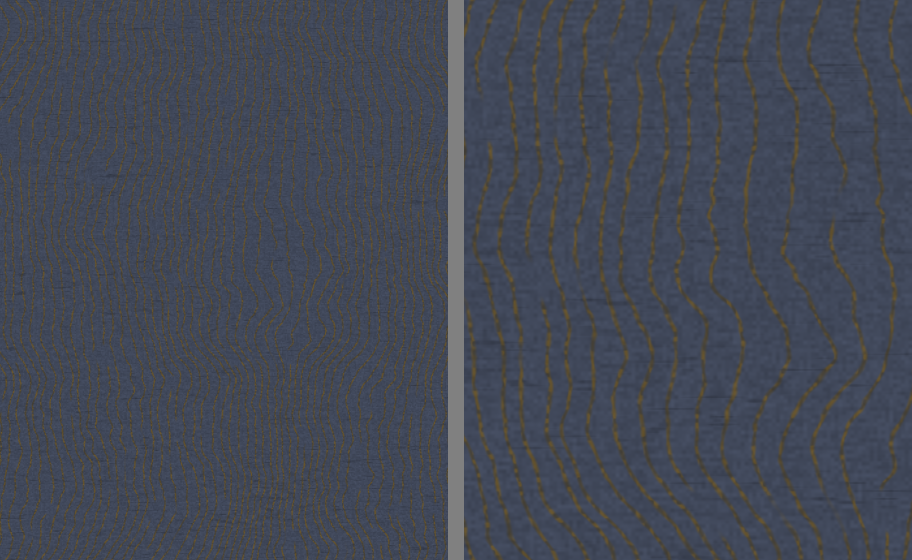
Left: the whole. Right: its middle third, enlarged.
Write a Shadertoy shader that draws this texture.

```glsl
const vec3 CLOTH_BLUE = vec3(0.252, 0.282, 0.354);
const vec3 THREAD_BROWN = vec3(0.285, 0.25, 0.17);
const vec3 THREAD_GOLD = vec3(0.40, 0.325, 0.165);
const float LINE_DENSITY = 62.0;

float hash(vec2 p) {
    return fract(sin(dot(p, vec2(127.1, 311.7))) * 43758.5453);
}

float noise(vec2 p) {
    vec2 cell = floor(p);
    vec2 f = fract(p);
    f = f * f * (3.0 - 2.0 * f);
    float low = mix(hash(cell), hash(cell + vec2(1, 0)), f.x);
    float high = mix(hash(cell + vec2(0, 1)), hash(cell + vec2(1, 1)), f.x);
    return mix(low, high, f.y);
}

// Line number at a point, bent by broad and small swells
float linePhase(vec2 p, float density) {
    float broad = noise(p * vec2(4.4, 6.0) + 7.3) - 0.5;
    float small = noise(p * vec2(9.0, 16.0) + 31.7) - 0.5;
    float ripple = noise(p * vec2(24.0, 46.0) + 53.1) - 0.5;
    return p.x * density + 4.6 * broad + 1.7 * small + 0.45 * ripple;
}

// Coverage of the wavy threads, with an even width and scattered gaps
float threads(vec2 p, float density, float aa) {
    float e = 0.001;
    float phase = linePhase(p, density);
    vec2 slope = vec2(linePhase(p + vec2(e, 0.0), density),
                      linePhase(p + vec2(0.0, e), density)) - phase;
    float id = floor(phase);
    float sway = 0.36 * (noise(vec2(id * 7.0, p.y * 16.0)) - 0.5);
    float jitter = 0.10 * (noise(vec2(id * 5.0, p.y * 130.0)) - 0.5);
    float dist = abs(phase - id - 0.5 - sway - jitter) * e / length(slope);
    float wobble = 0.0010 * (noise(vec2(id * 3.0, p.y * 240.0)) - 0.5);
    float cover = 1.0 - smoothstep(0.0, 0.0019 + wobble + aa, dist);
    float gap = noise(vec2(id * 17.0 + 0.5, p.y * 22.0));
    return cover * smoothstep(0.13, 0.24, gap);
}

// Fine woven grain, centred on zero
float weave(vec2 p, float count) {
    float grain = noise(p * count) - 0.5;
    float weft = noise(p * vec2(0.25, 1.0) * count + 19.0) - 0.5;
    float warp = noise(p * vec2(1.0, 0.4) * count + 43.0) - 0.5;
    return 0.75 * grain + 0.5 * weft + 0.25 * warp;
}

// Thin dark horizontal slubs, thicker in some areas
float slubs(vec2 p, vec2 count) {
    float streak = noise(p * count + 71.0);
    float area = noise(p * vec2(12.0, 80.0) + 11.0);
    return smoothstep(0.70, 0.98, streak) * smoothstep(0.25, 0.8, area);
}

void mainImage(out vec4 fragColor, in vec2 fragCoord) {
    vec2 p = fragCoord / iResolution.y;
    float aa = 0.5 / iResolution.y;

    // Blue cloth
    float grain = weave(p, 430.0);
    vec3 color = CLOTH_BLUE * (1.0 + 0.19 * grain);
    color *= 1.0 - 0.15 * slubs(p, vec2(50.0, 430.0));

    // Brown threads with glints of gold along the stitch
    float glint = smoothstep(0.2, 0.8, noise(p * 370.0 + 5.0));
    vec3 thread = mix(THREAD_BROWN, THREAD_GOLD, glint) * (1.0 + 0.15 * grain);
    float cover = threads(p, LINE_DENSITY, aa);
    color = mix(color, thread, cover * (0.72 + 0.22 * glint));

    fragColor = vec4(color, 1.0);
}
```
